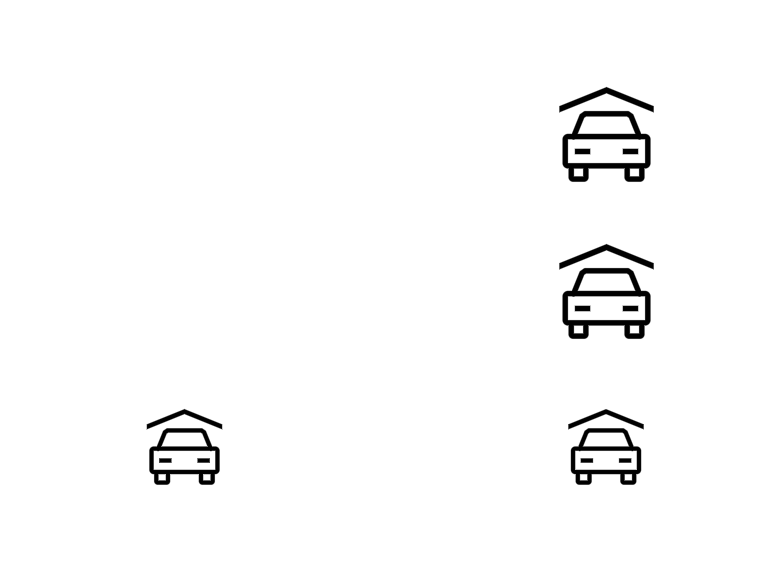
A WebGL 2 fragment shader for this pattern:

```glsl
#version 300 es
precision highp float;

uniform vec2 u_resolution;
out vec4 outColor;

const int ICON_COUNT = 4;
const vec3 PAPER = vec3(1.0);
const vec3 INK = vec3(0.005);

float boxDistance(vec2 p, vec2 halfSize, float radius) {
    vec2 q = abs(p) - halfSize + radius;
    return length(max(q, 0.0)) + min(max(q.x, q.y), 0.0) - radius;
}

float segmentDistance(vec2 p, vec2 a, vec2 b) {
    vec2 along = b - a;
    float t = clamp(dot(p - a, along) / dot(along, along), 0.0, 1.0);
    return length(p - a - along * t);
}

float boxOutline(vec2 p, vec2 halfSize, float radius, float stroke) {
    return abs(boxDistance(p, halfSize, radius)) - stroke;
}

// Sloped band, cut vertically at the eaves
float roofDistance(vec2 p, float peak, float slope, float thickness) {
    float band = abs(p.y - peak + slope * p.x) - thickness;
    return max(band / sqrt(1.0 + slope * slope), p.x - 1.0);
}

float cabinDistance(vec2 p, float stroke) {
    vec2 topEnd = vec2(0.45, 0.439);
    vec2 shoulder = vec2(0.52, 0.39);
    vec2 base = vec2(0.70, -0.053);
    float d = segmentDistance(p, vec2(0.0, topEnd.y), topEnd);
    d = min(d, segmentDistance(p, topEnd, shoulder));
    d = min(d, segmentDistance(p, shoulder, base));
    return d - stroke;
}

// Sheltered car, spanning -1 to 1 in both axes
float carportDistance(vec2 p, float stroke) {
    p.x = abs(p.x);
    float d = roofDistance(p, 0.939, 0.404, 0.066);
    d = min(d, cabinDistance(p, stroke));
    d = min(d, boxOutline(p - vec2(0.0, -0.354), vec2(0.875, 0.31), 0.06, stroke));
    d = min(d, boxOutline(p - vec2(0.593, -0.805), vec2(0.155, 0.14), 0.04, stroke));
    // Headlamps
    return min(d, boxDistance(p - vec2(0.508, -0.36), vec2(0.163, 0.058), 0.0));
}

float inkCoverage(float d, float softness) {
    return 1.0 - smoothstep(-softness, softness, d);
}

void main() {
    vec2 p = gl_FragCoord.xy / u_resolution.y;
    float softness = 0.8 / u_resolution.y;

    // Centre x, centre y, half width, in canvas heights
    vec3 icons[ICON_COUNT] = vec3[ICON_COUNT](
        vec3(1.0530, 0.7665, 0.0819),
        vec3(1.0530, 0.4939, 0.0819),
        vec3(1.0521, 0.2240, 0.0654),
        vec3(0.3203, 0.2240, 0.0654)
    );

    float ink = 0.0;
    for (int i = 0; i < ICON_COUNT; i++) {
        float size = icons[i].z;
        float d = carportDistance((p - icons[i].xy) / size, 0.058) * size;
        ink = max(ink, inkCoverage(d, softness));
    }
    outColor = vec4(mix(PAPER, INK, ink), 1.0);
}
```
